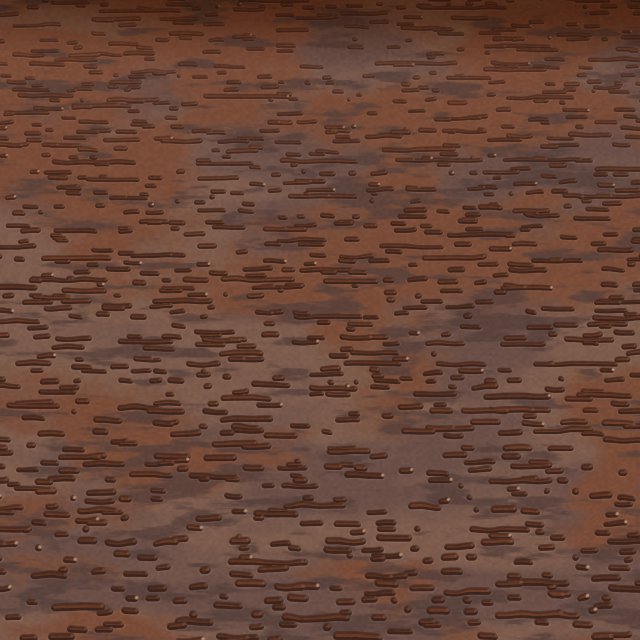
This texture is drawn by a WebGL 1 fragment shader. Its source:

```glsl
precision highp float;
// Embossed dark wood veneer: short horizontal pores on a mottled brown ground, seen at a slant.
uniform vec2 u_resolution;

#define ROWS 45.0          // pore rows per canvas height at the near edge
#define SLANT 0.7          // how much tighter the rows get towards the top
#define PORE_RADIUS 0.19   // in row heights
#define PORE_SHARE 0.60    // chance that a cell holds a pore
#define WOBBLE 0.26        // waviness of the pores, in row heights
#define RIM_WIDTH 0.10     // dark outline, in row heights
#define GLINT_SHARE 0.08   // chance of a bright pore end
#define GRAIN 0.045        // strength of the fine surface grain

const vec3 GREY_BROWN  = vec3(0.42, 0.31, 0.28);
const vec3 LIGHT_BROWN = vec3(0.49, 0.36, 0.30);
const vec3 RED_BROWN   = vec3(0.48, 0.30, 0.22);
const vec3 SMOKE       = vec3(0.34, 0.25, 0.23);
const vec3 PORE_WARM   = vec3(0.45, 0.25, 0.16);
const vec3 PORE_DEEP   = vec3(0.32, 0.18, 0.13);
const vec3 RIM_DARK    = vec3(0.22, 0.13, 0.10);
const vec3 GLINT       = vec3(0.82, 0.66, 0.54);

vec3 hash3(vec3 p) {
  p = fract(p * vec3(0.1031, 0.1030, 0.0973));
  p += dot(p, p.yxz + 33.33);
  return fract((p.xxy + p.yxx) * p.zyx);
}

float noise(vec2 p) {
  vec2 i = floor(p), f = fract(p);
  f = f * f * (3.0 - 2.0 * f);
  float a = hash3(vec3(i, 5.0)).x;
  float b = hash3(vec3(i + vec2(1.0, 0.0), 5.0)).x;
  float c = hash3(vec3(i + vec2(0.0, 1.0), 5.0)).x;
  float d = hash3(vec3(i + 1.0, 5.0)).x;
  return mix(mix(a, b, f.x), mix(c, d, f.x), f.y);
}

float fbm(vec2 p) {
  float sum = 0.0, gain = 0.53;
  for (int i = 0; i < 4; i++) {
    sum += gain * noise(p);
    p = p * 2.03 + 17.3;
    gain *= 0.5;
  }
  return sum;
}

// Mottled ground: light and grey bands, red patches, smoky streaks.
vec3 ground(vec2 uv) {
  float bands = fbm(uv * vec2(4.0, 13.0) + 3.0);
  float patches = fbm(uv * vec2(5.0, 11.0) + 41.0);
  float streaks = fbm(uv * vec2(13.0, 60.0) + 80.0);
  float warmth = 0.12 * smoothstep(0.1, 0.7, uv.y);
  vec3 col = mix(GREY_BROWN, LIGHT_BROWN, smoothstep(0.35, 0.6, bands));
  col = mix(col, RED_BROWN, smoothstep(0.48, 0.68, patches + warmth));
  return mix(col, SMOKE, 0.8 * smoothstep(0.53, 0.70, streaks + 0.25 * (0.5 - bands)));
}

// Nearest pore: x distance, y signed height across it, z random tint, w glint.
vec4 pores(vec2 uv) {
  float rowsHere = ROWS * (1.0 + SLANT * uv.y);
  float v = ROWS * (uv.y + 0.5 * SLANT * uv.y * uv.y);
  vec4 best = vec4(9.0, 0.0, 0.0, 0.0);
  float glint = 0.0;
  for (int layer = 0; layer < 2; layer++) {
    float id = float(layer) * 57.0 + 11.0;
    float y = v + 0.5 * float(layer);
    for (int k = -1; k <= 1; k++) {
      float row = floor(y) + float(k);
      vec3 rowRnd = hash3(vec3(row, id, 3.0));
      float width = mix(0.075, 0.18, rowRnd.x);
      if (layer == 1) width = mix(0.032, 0.075, rowRnd.x);
      float cell = floor(uv.x / width + rowRnd.y * 9.0);
      vec3 a = hash3(vec3(cell, row, id));
      vec3 b = hash3(vec3(cell, row, id + 20.0));
      // Each pore spans a random part of its cell.
      float from = 0.04 + 0.42 * a.x, to = 0.96 - 0.42 * a.y;
      float middle = (cell + 0.5 * (from + to) - rowRnd.y * 9.0) * width;
      float halfLength = max(0.5 * (to - from) * width - 1.3 * PORE_RADIUS / rowsHere, 0.0);
      float wave = noise(vec2(uv.x * 38.0, row * 7.3 + id));
      float dx = uv.x - middle;
      float dy = y - row - 0.5 - 0.7 * (b.x - 0.5) - WOBBLE * (wave - 0.5);
      float radius = PORE_RADIUS * (0.7 + 0.3 * b.y + 0.35 * wave);
      float d = length(vec2(max(abs(dx) - halfLength, 0.0) * rowsHere, dy)) - radius;
      float density = 0.35 * (noise(vec2(middle * 7.0, row * 0.25 + id)) - 0.5);
      if (a.z < PORE_SHARE + density) {
        if (d < best.x) best = vec4(d, dy / radius, b.z, 0.0);
        vec2 end = vec2((dx - halfLength) * rowsHere - 0.12, dy - 0.06);
        float shine = 0.25 + 0.75 * step(fract(b.y * 17.0), GLINT_SHARE);
        glint = max(glint, shine * (1.0 - smoothstep(0.04, 0.22, length(end))));
      }
    }
  }
  best.w = glint;
  return best;
}

void main() {
  vec2 uv = gl_FragCoord.xy / u_resolution.y;
  float soft = 0.6 * ROWS * (1.0 + SLANT * uv.y) / u_resolution.y;
  vec4 pore = pores(uv);
  vec3 col = ground(uv);

  // Light catches the ground just below each pore.
  float lip = smoothstep(0.0, 0.1, pore.x) * (1.0 - smoothstep(0.1, 0.26, pore.x));
  col += 0.035 * lip * step(pore.y, 0.0);

  // Warm pore floor inside a dark rim that is heavier on the lower side.
  float tint = 0.6 * pore.z + 0.7 * (fbm(uv * vec2(5.0, 9.0) + 60.0) - 0.2);
  vec3 floorCol = mix(PORE_DEEP, PORE_WARM, clamp(tint, 0.0, 1.0));
  float rim = 1.0 - smoothstep(RIM_WIDTH - soft, RIM_WIDTH + soft, abs(pore.x + 0.03));
  rim *= mix(0.9, 0.5, smoothstep(-0.6, 0.6, pore.y));
  float fade = mix(1.0, 0.6, smoothstep(0.55, 1.0, uv.y));
  col = mix(col, floorCol, fade * (1.0 - smoothstep(-soft, soft, pore.x)));
  col = mix(col, RIM_DARK, fade * rim);
  col = mix(col, GLINT, 0.75 * fade * pore.w);

  // Fine grain, then the far edge turning into warm shade.
  col *= 1.0 + GRAIN * 2.0 * (noise(uv * vec2(210.0, 260.0)) - 0.5);
  float shade = smoothstep(0.90, 1.02, uv.y + 0.03 * uv.x);
  gl_FragColor = vec4(col * mix(vec3(1.0), vec3(0.66, 0.52, 0.40), shade), 1.0);
}
```
